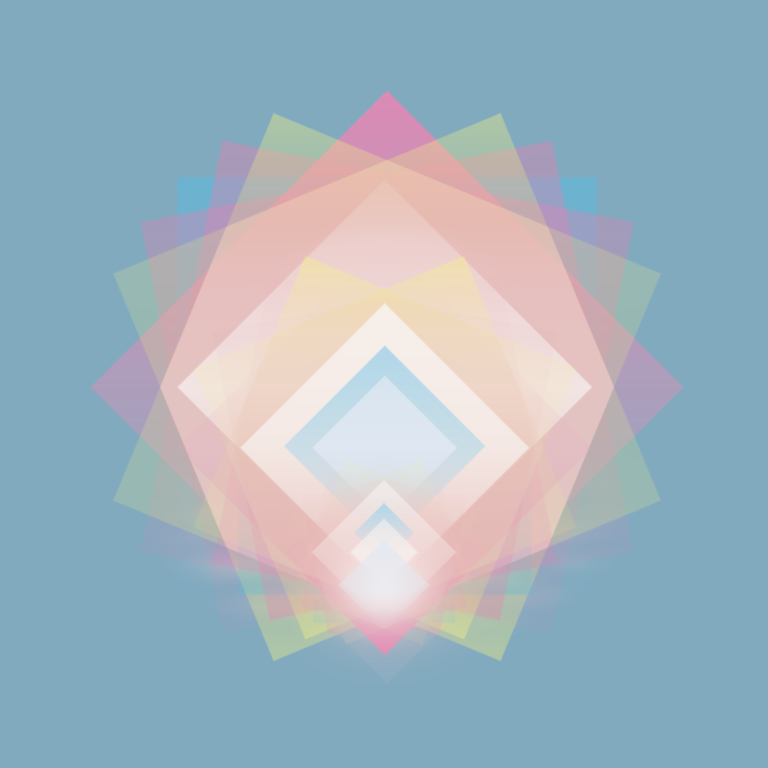
Reproduce this background procedurally as a three.js fragment shader.

```glsl
// A translucent rosette of rotated squares around nested pale diamonds.
// Each star turns one square in even steps; vertical fades tint its layers,
// and soft glows with stretched gradient noise blur the lower part.
varying vec2 vUv;

const float EDGE = 0.0016;
const float TURN = 0.19634954; // one sixteenth of a half turn
const vec3 BACKGROUND = vec3(0.505, 0.665, 0.75);
const vec3 PINK = vec3(0.91, 0.50, 0.69);
const vec3 CYAN = vec3(0.34, 0.74, 0.88);
const vec3 YELLOW = vec3(0.96, 0.95, 0.50);
const vec3 ROSE = vec3(0.925, 0.745, 0.745);
const vec3 LILAC = vec3(0.89, 0.80, 0.815);
const vec3 WHITE = vec3(0.97, 0.95, 0.94);
const vec3 ICE = vec3(0.88, 0.91, 0.95);
const vec3 BLUE = vec3(0.69, 0.84, 0.91);

const vec2 OUTER_CENTER = vec2(0.504, 0.496);
const vec2 INNER_CENTER = vec2(0.501, 0.417);
const vec2 CORE_CENTER = vec2(0.500, 0.281);
const vec2 GLOW_CENTER = vec2(0.500, 0.238);
const float OUTER_RADIUS = 0.386;
const float INNER_RADIUS = 0.270;
const float CORE_RADIUS = 0.130;

// Gradient noise
vec2 gradientAt(vec2 cell) {
  float h = fract(sin(dot(cell, vec2(127.1, 311.7))) * 43758.5);
  return vec2(cos(h * 6.2832), sin(h * 6.2832));
}

float gradientNoise(vec2 p) {
  vec2 i = floor(p);
  vec2 f = fract(p);
  vec2 u = f * f * f * (f * (f * 6.0 - 15.0) + 10.0);
  vec2 e = vec2(1.0, 0.0);
  float low = mix(dot(gradientAt(i), f), dot(gradientAt(i + e), f - e), u.x);
  float high = mix(dot(gradientAt(i + e.yx), f - e.yx),
                   dot(gradientAt(i + 1.0), f - 1.0), u.x);
  return mix(low, high, u.y);
}

// Square whose corner points along the given angle
float squareMask(vec2 p, float radius, float angle) {
  float c = cos(angle);
  float s = sin(angle);
  vec2 q = abs(vec2(c * p.x + s * p.y, c * p.y - s * p.x));
  float d = (q.x + q.y - radius) * 0.7071;
  return 1.0 - smoothstep(-EDGE, EDGE, d);
}

// Diamond with opacities at its top, middle and bottom
vec3 addDiamond(vec3 base, vec3 tint, vec2 p, float radius, vec3 fade) {
  float h = clamp(p.y / radius, -1.0, 1.0);
  float alpha = h > 0.0 ? mix(fade.y, fade.x, h) : mix(fade.y, fade.z, -h);
  return mix(base, tint, alpha * squareMask(p, radius, 0.0));
}

// Star of squares; direction is the strong end, yellow holds base and end gain
vec3 addStar(vec3 base, vec2 p, float radius, float direction, float power,
             vec2 yellow, float fill, float strength) {
  float h = clamp(p.y / radius, -1.0, 1.0);
  float w = pow(0.5 + 0.5 * direction * h, power);
  vec3 col = mix(base, CYAN, 0.75 * w * w * strength * squareMask(p, radius, 4.0 * TURN));
  for (int i = 0; i < 2; i++) {
    float angle = TURN * (3.0 + 2.0 * float(i));
    col = mix(col, PINK, (0.42 * w + 0.03) * strength * squareMask(p, radius, angle));
  }
  col = mix(col, PINK, 0.87 * w * strength * squareMask(p, radius, 0.0));
  col = mix(col, LILAC, 0.08 * strength * squareMask(p, radius, 0.0));
  float overlap = 1.0;
  for (int i = 0; i < 2; i++) {
    float mask = squareMask(p, radius, TURN * (2.0 + 4.0 * float(i)));
    col = mix(col, YELLOW, (yellow.x + yellow.y * h * h * h * h) * strength * mask);
    overlap *= mask;
  }
  // The shared octagon gains opacity away from its upper rim
  float depth = mix(0.55, 1.0, 1.0 - smoothstep(0.48, 0.58, length(p) / radius));
  depth = mix(1.0, depth, smoothstep(0.3, 0.6, h));
  return mix(col, mix(LILAC, ROSE, 0.5 + 0.5 * h), fill * depth * overlap);
}

float glow(vec2 p, vec2 size) {
  vec2 q = p / size;
  return exp(-dot(q, q));
}

void main() {
  vec2 p = vUv;
  vec2 outer = p - OUTER_CENTER;
  vec2 inner = p - INNER_CENTER;
  vec2 core = p - CORE_CENTER;
  vec2 light = p - GLOW_CENTER;

  // Faint wisps beside the lower corners
  float wisp = 0.5 + gradientNoise(p * vec2(9.0, 36.0));
  float wispArea = glow(p - vec2(0.5, 0.265), vec2(0.30, 0.09));
  wispArea *= 1.0 - smoothstep(0.29, 0.39, length(outer));
  vec3 col = mix(BACKGROUND, LILAC, 0.55 * wisp * wispArea);

  // Outer rosette and the pale diamond within it
  col = addStar(col, outer, OUTER_RADIUS, 1.0, 1.2, vec2(0.19, 0.30), 0.82, 1.0);
  col = addDiamond(col, WHITE, outer + vec2(0.003, 0.0), 0.270, vec3(0.12, 0.72, 0.0));

  // Inner rosette, strongest at its lower tip
  col = addStar(col, inner, INNER_RADIUS, -1.0, 3.0, vec2(0.10, 0.46), 0.25, 1.0);

  // Nested white and blue diamonds
  col = addDiamond(col, WHITE, inner, 0.188, vec3(0.90, 0.72, 0.10));
  col = addDiamond(col, BLUE, inner - vec2(0.0, 0.002), 0.131, vec3(1.0, 0.62, 0.0));
  col = addDiamond(col, ICE, inner, 0.094, vec3(0.75, 0.92, 0.0));

  // Small rosette, core diamonds and the bright glow
  col = addStar(col, core, CORE_RADIUS, -1.0, 3.0, vec2(0.04, 0.20), 0.15, 0.6);
  col = mix(col, ROSE, 0.50 * glow(light, vec2(0.085, 0.070)));
  col = addDiamond(col, WHITE, core, 0.094, vec3(0.65, 0.35, 0.0));
  col = addDiamond(col, BLUE, core - vec2(0.0, 0.025), 0.039, vec3(1.0, 0.45, 0.0));
  col = addDiamond(col, WHITE, core, 0.044, vec3(0.55, 0.70, 0.2));
  col = mix(col, WHITE, 0.92 * glow(light, vec2(0.056, 0.046)));
  col = addDiamond(col, ICE, light, 0.059, vec3(0.70, 0.50, 0.0));

  gl_FragColor = vec4(col, 1.0);
}
```
